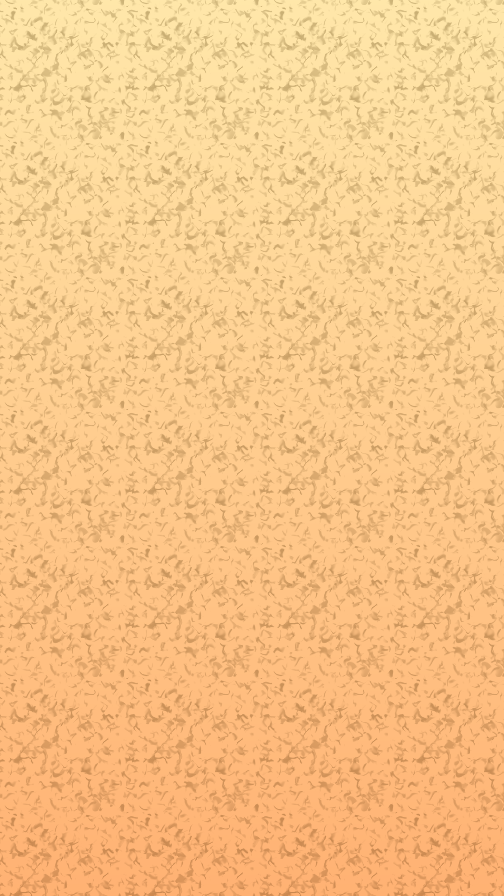
Write a WebGL 2 fragment shader that draws this pattern.

```glsl
#version 300 es
precision highp float;
// Warm paper: a vertical cream-to-apricot gradient under a square tile of
// brown flecks. Each tile is seamless periodic gradient noise, warped into
// short curled strokes and gathered into denser clumps.

#define TILES_DOWN 6.6667
#define STROKE_CELLS 12.0
#define PATCH_CELLS 16.0
#define STROKE_WIDTH 0.22
#define WARP 0.035
#define COVERAGE 0.04
#define FLECK_STRENGTH 0.88
#define TOP_COLOR vec3(1.0, 0.905, 0.665)
#define BOTTOM_COLOR vec3(1.0, 0.695, 0.450)
#define FLECK_TINT vec3(0.77, 0.74, 0.66)

uniform vec2 u_resolution;
out vec4 fragColor;

// Integer hash giving a unit gradient for a lattice corner
vec2 cornerGradient(vec2 corner, float seed) {
    uvec2 c = uvec2(corner);
    uint h = c.x * 1597u + c.y * 51749u + uint(seed) * 7919u;
    h = (h ^ (h >> 15)) * 739397u;
    h = (h ^ (h >> 13)) * 974711u;
    h ^= h >> 16;
    float angle = float(h & 65535u) / 65536.0 * 6.28319;
    return vec2(cos(angle), sin(angle));
}

// Gradient noise that wraps after one tile
float tileNoise(vec2 tileUv, float cells, float seed) {
    vec2 p = tileUv * cells;
    vec2 cell = floor(p);
    vec2 f = p - cell;
    vec2 lo = mod(cell, cells);
    vec2 hi = mod(cell + 1.0, cells);
    vec2 w = f * f * f * (f * (f * 6.0 - 15.0) + 10.0);
    float a = dot(cornerGradient(lo, seed), f);
    float b = dot(cornerGradient(vec2(hi.x, lo.y), seed), f - vec2(1.0, 0.0));
    float c = dot(cornerGradient(vec2(lo.x, hi.y), seed), f - vec2(0.0, 1.0));
    float d = dot(cornerGradient(hi, seed), f - 1.0);
    return mix(mix(a, b, w.x), mix(c, d, w.x), w.y);
}

// Soft elliptical clump that wraps across tile edges
float clump(vec2 tileUv, vec2 center, vec2 radius, float slant) {
    vec2 d = fract(tileUv - center + 0.5) - 0.5;
    d.x += slant * d.y;
    d /= radius;
    return exp(-dot(d, d));
}

// Curled strokes, kept only inside broken patches
float flecks(vec2 uv, float density, float seed) {
    vec2 warp = vec2(tileNoise(uv, 14.0, seed + 1.0),
                     tileNoise(uv, 14.0, seed + 2.0));
    vec2 q = uv + WARP * warp;
    float ridge = abs(tileNoise(q, STROKE_CELLS, seed + 3.0)
                + 0.45 * tileNoise(q, STROKE_CELLS * 2.0, seed + 4.0));
    float stroke = 1.0 - smoothstep(0.03, STROKE_WIDTH, ridge);
    float patchy = tileNoise(q, PATCH_CELLS, seed + 5.0)
                 + 0.4 * tileNoise(q, PATCH_CELLS * 2.0, seed + 6.0);
    return stroke * smoothstep(-0.03, 0.24, patchy + density);
}

void main() {
    vec2 canvas = gl_FragCoord.xy / u_resolution.y;

    // Square tiles, counted from the top left corner
    vec2 uv = fract(vec2(canvas.x, 1.0 - canvas.y) * TILES_DOWN);

    // Uneven density: broad drift, one round clump, one slanted streak
    float density = COVERAGE - 0.06
                  + 0.25 * tileNoise(uv, 4.0, 21.0)
                  + 0.22 * clump(uv, vec2(0.75, 0.88), vec2(0.11, 0.09), 0.0)
                  + 0.22 * clump(uv, vec2(0.18, 0.58), vec2(0.08, 0.25), 0.45);

    // Main flecks with a fainter second layer
    float mark = max(flecks(uv, density, 31.0),
                     0.65 * flecks(uv, density - 0.03, 47.0));
    float tone = 0.82 + 0.5 * tileNoise(uv, 7.0, 61.0);
    mark = clamp(mark * tone * FLECK_STRENGTH, 0.0, 1.0);

    // Paper gradient multiplied by the fleck tint
    vec3 paper = mix(BOTTOM_COLOR, TOP_COLOR, canvas.y);
    fragColor = vec4(paper * mix(vec3(1.0), FLECK_TINT, mark), 1.0);
}
```
